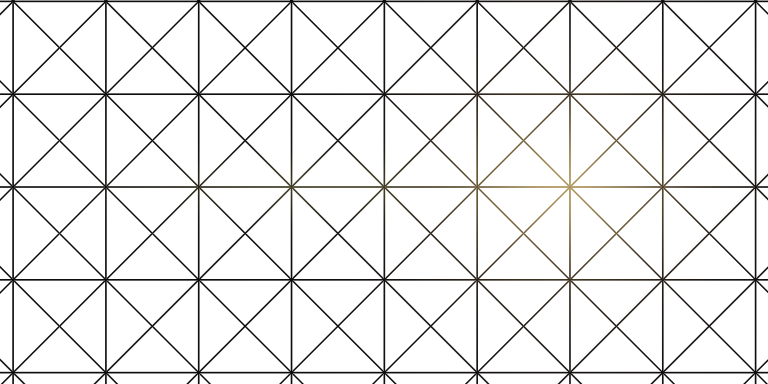
Give the GLSL for this pattern, as a WebGL 2 fragment shader.

```glsl
#version 300 es
precision highp float;
// Thin dark lattice on white: square cells, each crossed by both diagonals.
// Lines are periodic distances in canvas heights; a soft gold glow
// right of the centre, with a faint olive streak to its left, tints the ink.

uniform vec2 u_resolution;
out vec4 fragColor;

const float PITCH = 0.2417;                    // side of a cell
const vec2 NODE = vec2(1.0009, 0.5130);        // one lattice crossing
const float STRAIGHT_WIDTH = 0.0043;
const float DIAGONAL_WIDTH = 0.0040;
const vec2 GLOW_CENTER = vec2(1.468, 0.513);

const vec3 PAPER = vec3(1.0);
const vec3 INK = vec3(0.055, 0.050, 0.055);
const vec3 OLIVE = vec3(0.30, 0.28, 0.15);
const vec3 BROWN = vec3(0.30, 0.23, 0.15);
const vec3 GOLD = vec3(0.67, 0.57, 0.34);

// Distance to the nearest whole number
float toInteger(float x) {
    return abs(fract(x + 0.5) - 0.5);
}

// Smooth coverage of a line of the given width
float lineMask(float dist, float width, float pixel) {
    return clamp((0.5 * width - dist) / pixel + 0.5, 0.0, 1.0);
}

// Elliptical falloff, 1 at the center
float glow(vec2 p, vec2 center, vec2 radius) {
    vec2 d = (p - center) / radius;
    return exp(-dot(d, d));
}

// Coverage of the square grid and its diagonals
float lattice(vec2 p, float pixel) {
    vec2 cell = (p - NODE) / PITCH;
    float straight = min(toInteger(cell.x), toInteger(cell.y)) * PITCH;
    float diagonal = min(toInteger(cell.x + cell.y),
                         toInteger(cell.x - cell.y)) * PITCH * inversesqrt(2.0);
    return max(lineMask(straight, STRAIGHT_WIDTH, pixel),
               lineMask(diagonal, DIAGONAL_WIDTH, pixel));
}

// Ink tinted from dark through brown and olive to gold
vec3 inkColor(vec2 p) {
    vec3 color = mix(INK, BROWN, 0.9 * glow(p, GLOW_CENTER, vec2(0.36, 0.34)));
    color = mix(color, OLIVE, 0.8 * glow(p, vec2(0.88, 0.513), vec2(0.46, 0.07)));
    return mix(color, GOLD, glow(p, GLOW_CENTER, vec2(0.23, 0.17)));
}

void main() {
    float pixel = 1.0 / u_resolution.y;
    vec2 p = gl_FragCoord.xy * pixel;
    fragColor = vec4(mix(PAPER, inkColor(p), lattice(p, pixel)), 1.0);
}
```
